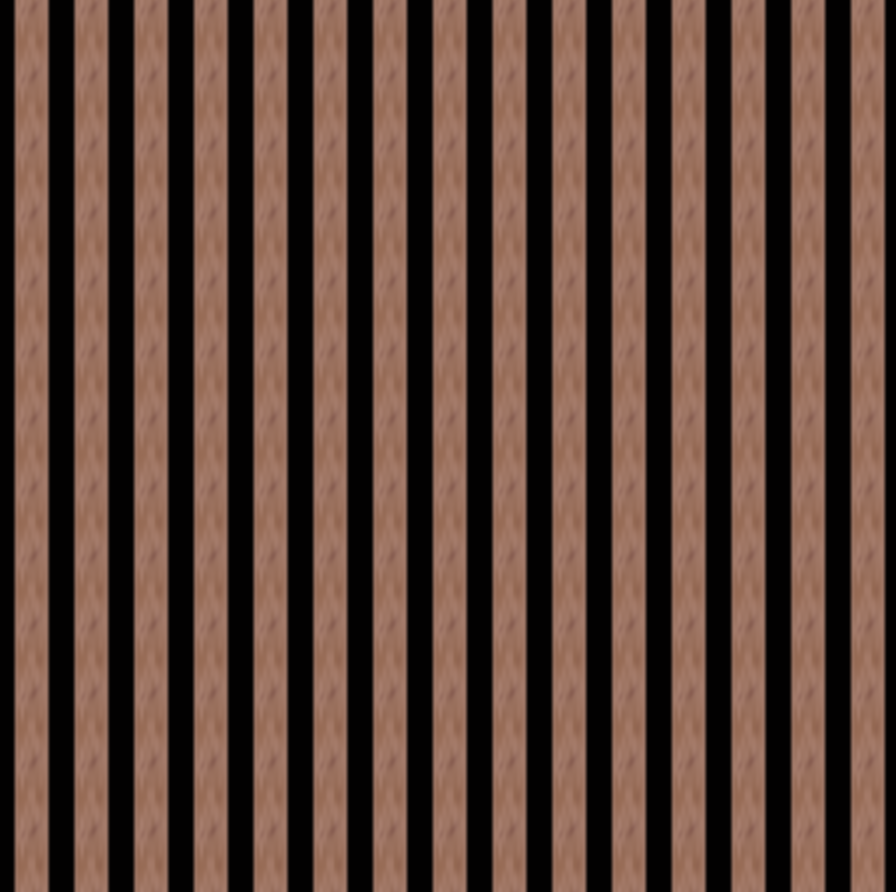
This pattern is drawn by a Shadertoy shader. Its source:

```glsl
// Upright wooden slats on black, evenly spaced, with softly blurred edges.
// Each slat repeats one short block of grain down its length: streaked value
// noise that wraps vertically, a slow warm/pale drift and small slanted flecks.

#define SLATS 15.0            // slats across the canvas
#define BLOCKS 13.0           // grain blocks down the canvas
#define SLAT_CENTER 0.53      // slat axis within one pitch
#define SLAT_WIDTH 0.565      // slat width as a share of the pitch
#define EDGE_SOFT 0.046       // half width of the edge ramp, in pitches
#define GRAIN 0.9             // strength of the streaks
#define FLECK 0.55            // strength of the dark flecks
#define GAP_COLOR vec3(0.006, 0.002, 0.002)
#define WARM_COLOR vec3(0.590, 0.415, 0.325)
#define PALE_COLOR vec3(0.640, 0.485, 0.425)
#define FLECK_COLOR vec3(0.480, 0.310, 0.275)

const float TAU = 6.2831853;

float hash(vec2 p) {
    vec3 q = fract(vec3(p.xyx) * 0.1031);
    q += dot(q, q.yzx + 33.33);
    return fract((q.x + q.y) * q.z);
}

// Value noise whose rows wrap after a whole number of cells
float wrapNoise(vec2 p, float rows, float seed) {
    vec2 i = floor(p), f = fract(p);
    f = f * f * (3.0 - 2.0 * f);
    float y0 = mod(i.y, rows) + seed;
    float y1 = mod(i.y + 1.0, rows) + seed;
    float x = i.x + 20.0;
    return mix(mix(hash(vec2(x, y0)), hash(vec2(x + 1.0, y0)), f.x),
               mix(hash(vec2(x, y1)), hash(vec2(x + 1.0, y1)), f.x), f.y);
}

// Soft slanted spot that wraps along the slat
float fleck(vec2 p, vec2 center, vec2 radius, float slant) {
    vec2 d = p - center;
    d.y -= round(d.y);
    d.x -= slant * d.y;
    d /= radius;
    return exp(-dot(d, d));
}

// p.x runs 0..1 across the slat, p.y repeats every unit along it
vec3 wood(vec2 p) {
    float fine = wrapNoise(p * vec2(9.0, 5.0), 5.0, 11.0) - 0.5;
    float broad = wrapNoise(p * vec2(4.0, 3.0), 3.0, 47.0) - 0.5;
    float drift = cos(TAU * (p.y - 0.92));
    float tone = 0.5 + 0.16 * drift + GRAIN * (0.6 * fine + 0.5 * broad);
    vec3 color = mix(WARM_COLOR, PALE_COLOR, clamp(tone, -0.3, 1.3));
    color *= 1.0 + 0.07 * GRAIN * fine;

    float spots = fleck(p, vec2(0.58, 0.90), vec2(0.11, 0.11), 0.9);
    spots += 0.55 * fleck(p, vec2(0.25, 0.84), vec2(0.07, 0.08), 0.5);
    spots += 0.35 * fleck(p, vec2(0.76, 0.38), vec2(0.06, 0.12), 0.2);
    return mix(color, FLECK_COLOR, min(FLECK * spots, 1.0));
}

void mainImage(out vec4 fragColor, in vec2 fragCoord) {
    vec2 uv = fragCoord / iResolution.xy;

    // Signed distance to the slat edge, in pitches
    float across = fract(uv.x * SLATS) - SLAT_CENTER;
    across -= round(across);
    float dist = abs(across) - 0.5 * SLAT_WIDTH;

    vec3 color = wood(vec2(across / SLAT_WIDTH + 0.5, uv.y * BLOCKS));

    // Worn, paler rim just inside the edge
    float rim = smoothstep(-0.09, -0.02, dist);
    color = mix(color, PALE_COLOR * 1.03, 0.55 * rim);

    float soft = max(EDGE_SOFT, 0.75 * SLATS / iResolution.x);
    float cover = 1.0 - smoothstep(-soft, soft, dist);
    fragColor = vec4(mix(GAP_COLOR, color, cover), 1.0);
}
```
